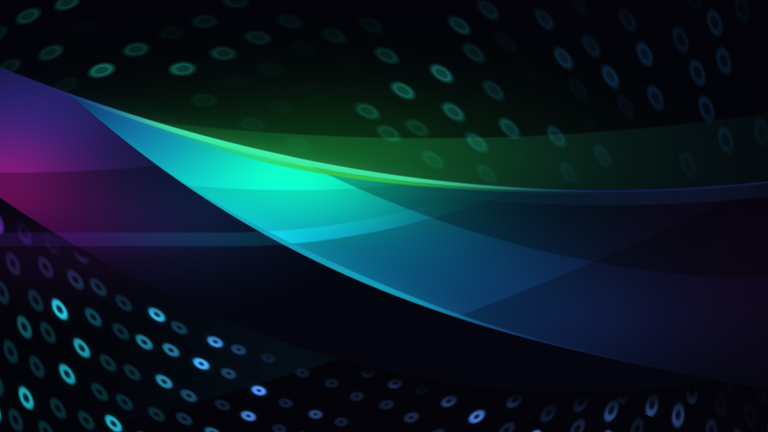
Reproduce this background procedurally as a Shadertoy shader.

```glsl
// Dark abstract backdrop: overlapping translucent sheets bounded by smooth
// arcs, lit by soft colour glows, with luminous rims and curving fields of
// small tilted rings and discs. Arcs are polynomials in normalised x.

#define NIGHT vec3(.010, .013, .034)
#define MINT vec3(.22, .82, .56)
#define LEAF vec3(.20, .72, .24)
#define CYAN vec3(.08, .62, .72)
#define BLUE vec3(.12, .25, .60)
#define VIOLET vec3(.45, .18, .80)
#define MAGENTA vec3(.38, .015, .20)
#define RING_CELL .070
#define DISC_CELL .088

float hash(vec2 p) {
    return fract(sin(dot(p, vec2(127.1, 311.7))) * 43758.55);
}

mat2 rotation(float a) {
    float c = cos(a), s = sin(a);
    return mat2(c, s, -s, c);
}

// Soft elliptical light
float glow(vec2 p, vec2 centre, vec2 radius) {
    vec2 d = (p - centre) / radius;
    return exp(-dot(d, d));
}

// Antialiased half plane, one where d is positive
float side(float d) {
    float e = 1.2 / iResolution.y;
    return smoothstep(-e, e, d);
}

// Bump along x
float bump(float x, float centre, float width) {
    float d = (x - centre) / width;
    return exp(-d * d);
}

// Jittered, tilted ellipses: x = outline, y = fill, z = halo, w = random level
vec4 ellipses(vec2 p, float cell, float slant, float tilt, vec2 radii) {
    vec2 q = rotation(slant) * p / cell;
    vec2 id = floor(q);
    vec2 jitter = vec2(hash(id), hash(id + 17.3)) - .5;
    vec2 local = (fract(q) - .5 - jitter * .3) * cell;
    local = rotation(-tilt) * (rotation(-slant) * local);
    float d = (length(local / radii) - 1.) * radii.y;
    float e = 1.2 / iResolution.y;
    float outline = 1. - smoothstep(.0012, .0012 + 2. * e, abs(d));
    float fill = 1. - smoothstep(-e, e, d);
    float halo = exp(-abs(d) / .006) * (1. - smoothstep(.006, .017, d));
    return vec4(outline, fill, halo, hash(id + 41.7));
}

void mainImage(out vec4 fragColor, in vec2 fragCoord) {
    vec2 uv = fragCoord / iResolution.xy;
    vec2 p = fragCoord / iResolution.y;
    float x = uv.x, y = uv.y;

    // Signed heights above each arc
    float crest = y - (.56 + .457 * (x - .79) * (x - .79));
    float keel = y - (.940 + x * (-1.873 + x * (1.551 - .52 * x)));
    float hull = y - (.542 - 1.2 * x + .8 * x * x);
    float rise = max(x - .3, 0.);
    float swell = y - (.43 + .95 * rise * rise);
    float fold = y - (.356 + .73 * (1. - x) * (1. - x));
    float sweep = y - (-.043 + .37 * x + .253 * x * x);
    float veil = y - (.68 + .3 * (x - .56) * (x - .56));
    float shelf = y - (.60 + .38 * x * x);
    float arch = y - (.56 + .6 * (x - .38) * (x - .38));
    float below = side(-crest);
    float sheet = below * side(keel);
    float wing = below * side(-keel) * side(hull);

    // Light above the crest
    vec3 col = NIGHT;
    float haze = glow(uv, vec2(.41, .64), vec2(.27, .15));
    col += (1. - below) * vec3(.035, .28, .06) * haze * mix(1., .65, side(veil));
    col += (1. - below) * side(-veil) * vec3(.015, .07, .06) * bump(x, .65, .35);

    // Main sheet between crest and keel
    vec3 body = vec3(.012, .025, .06);
    body += vec3(.01, .46, .20) * glow(uv, vec2(.38, .60), vec2(.20, .14));
    body += vec3(.01, .27, .34) * glow(uv, vec2(.34, .50), vec2(.24, .20));
    body += vec3(.03, .16, .32) * glow(uv, vec2(.17, .71), vec2(.14, .14));
    body += vec3(.01, .13, .21) * glow(uv, vec2(.57, .38), vec2(.22, .17));
    body += vec3(.03, .06, .16) * glow(uv, vec2(.74, .24), vec2(.17, .13));
    body += vec3(.06, .005, .06) * glow(uv, vec2(1., .38), vec2(.24, .25));
    body += CYAN * .32 * exp(-max(keel, 0.) / .05) * bump(x, .42, .22);
    body *= mix(.78, 1.12, side(-fold));
    body *= 1. + .22 * side(swell) * bump(x, .42, .22);
    body *= 1. - .13 * side(-arch) * bump(x, .35, .2);
    body *= mix(.74, 1., side(sweep));
    body += vec3(.015, .05, .09) * side(crest + .035) * bump(x, .86, .22);
    col = mix(col, body, sheet);

    // Violet and magenta wing on the left
    vec3 dusk = vec3(.018, .025, .07);
    dusk += vec3(.09, .08, .27) * glow(uv, vec2(.04, .74), vec2(.17, .16));
    dusk += MAGENTA * glow(uv, vec2(-.01, .57), vec2(.12, .13));
    dusk += vec3(.12, .01, .14) * glow(uv, vec2(.10, .47), vec2(.16, .11));
    dusk += vec3(.01, .09, .15) * glow(uv, vec2(.27, .52), vec2(.13, .15));
    dusk *= mix(.85, 1.2, side(shelf));
    col = mix(col, dusk, wing);
    float strip = side(swell) * side(.032 - swell) * below;
    col += strip * mix(vec3(.07, .035, .16), vec3(.01, .15, .17), smoothstep(.05, .3, x))
        * (1. - smoothstep(.35, .62, x)) * .7;
    float lower = side(-keel) * side(-hull);
    col += lower * side(sweep) * vec3(.005, .035, .05) * bump(x, .40, .20);
    col += side(-hull) * vec3(.06, .01, .07) * glow(uv, vec2(.08, .42), vec2(.16, .10));

    // Luminous rims
    vec3 rim = mix(BLUE, MINT, smoothstep(.06, .25, x));
    rim = mix(rim, BLUE * .5, smoothstep(.52, .80, x));
    float taper = .004 + .011 * bump(x, .36, .24);
    col = mix(col, rim, below * side(crest + taper) * smoothstep(.03, .22, x) * .95);
    col = mix(col, LEAF, side(-crest - taper) * side(crest + taper * 1.75) * bump(x, .46, .16) * .9);
    col += rim * .18 * exp(-abs(crest) / .025) * bump(x, .36, .24);
    vec3 edge = mix(CYAN, BLUE, smoothstep(.50, .75, x));
    float keelWidth = .003 + .012 * bump(x, .45, .17);
    col = mix(col, edge, side(keel) * side(keelWidth - keel) * below * bump(x, .46, .24));

    // Rings on the lower field, swinging round from left to right
    float spread = smoothstep(0., .45, abs(x - .42));
    vec4 ring = ellipses(p + vec2(0., .12 * x * x), RING_CELL, .35, 1.92 + 3. * x,
        mix(vec2(.010, .0065), vec2(.021, .010), spread));
    vec3 ringHue = mix(vec3(.10, .75, .80), vec3(.28, .48, .85), smoothstep(.1, .38, x));
    ringHue = mix(ringHue, VIOLET, smoothstep(.25, .48, y) * (1. - smoothstep(.08, .25, x)));
    float level = .20 + .80 * smoothstep(.45, 1., ring.w);
    float field = lower * smoothstep(0., .08, -hull) * (1. - smoothstep(.70, 1.02, x) * .85);
    col += ringHue * field * level * (ring.x * .85 + ring.y * .18 + ring.z * .22 * level);

    // Dim discs on the upper field, turning into rings at the far right
    vec4 disc = ellipses(p, DISC_CELL, -.45, .5 - 1.9 * x, vec2(.025, .0125));
    float patches = glow(uv, vec2(.15, .88), vec2(.14, .15)) + .8 * glow(uv, vec2(.60, .80), vec2(.18, .16))
        + .55 * glow(uv, vec2(.91, .84), vec2(.12, .25));
    vec3 discHue = mix(vec3(.06, .46, .38), vec3(.07, .28, .48), smoothstep(.45, .85, x));
    float solid = 1. - .75 * smoothstep(.78, .90, x);
    col += discHue * (1. - below) * patches * smoothstep(.15, .9, disc.w)
        * (disc.y * .6 * solid + disc.x * .45);

    fragColor = vec4(clamp(col, 0., 1.), 1.);
}
```
